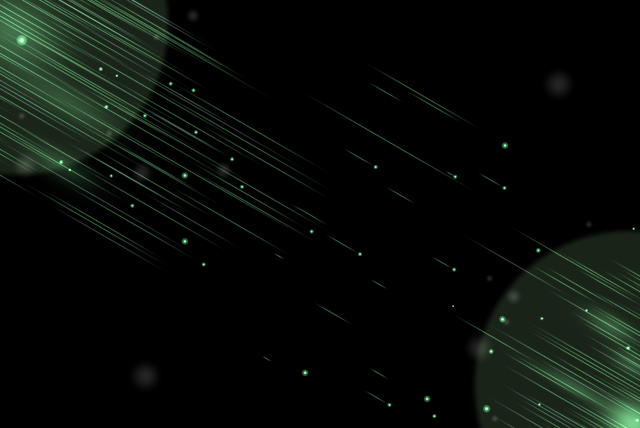
Give the GLSL for this background, as a WebGL 1 fragment shader.

```glsl
precision highp float;

// Two dim green discs in opposite corners of a black field, crossed by fine
// parallel streaks. Streaks are tapered segments in a rotated frame, placed by
// hashed loops; sparks and haze are radial falloffs, some on a jittered grid.

uniform vec2 u_resolution;

const vec2 ALONG = vec2(0.866, -0.5);    // streak direction
const vec2 ACROSS = vec2(0.5, 0.866);
const float STREAK_WIDTH = 0.0007;
const float STREAK_GAIN = 1.9;
const float CELL = 0.11;                 // grid step of the loose sparks

const vec3 DISC_COLOR = vec3(0.10, 0.138, 0.096);
const vec3 STREAK_GREEN = vec3(0.38, 0.72, 0.46);
const vec3 STREAK_COOL = vec3(0.38, 0.52, 0.50);
const vec3 BEAM_COLOR = vec3(0.25, 0.46, 0.30);
const vec3 SPARK_CORE = vec3(0.52, 0.68, 0.56);
const vec3 SPARK_HALO = vec3(0.15, 0.36, 0.21);
const vec3 HAZE_COLOR = vec3(0.14, 0.145, 0.14);

const vec3 DISC_A = vec3(0.04, 0.945, 0.36);    // centre, radius
const vec3 DISC_B = vec3(1.469, 0.10, 0.367);

float pixel;   // size of one pixel in canvas units

float hash(float n) {
  return fract(sin(n * 127.1 + 3.7) * 43758.5);
}

vec2 toStreakFrame(vec2 p) {
  return vec2(dot(p, ALONG), dot(p, ACROSS));
}

// Filtered thin segment that fades at both ends
float streak(vec2 q, float lane, float start, float end) {
  float reach = STREAK_WIDTH + 0.75 * pixel;
  float line = max(0.0, 1.0 - abs(q.y - lane) / reach);
  float t = (q.x - start) / (end - start);
  float taper = smoothstep(0.0, 0.4, t) * (1.0 - smoothstep(0.55, 1.0, t));
  return line * taper * min(1.0, STREAK_GAIN * STREAK_WIDTH / reach);
}

vec3 streakColor(float seed) {
  return mix(STREAK_GREEN, STREAK_COOL, step(0.8, hash(seed)));
}

// Bright core with a ringed halo
vec3 spark(vec2 offset, float radius) {
  float d = length(offset);
  float core = 1.0 - smoothstep(0.1 * radius, 0.5 * radius + 0.5 * pixel, d);
  float halo = 1.0 - smoothstep(0.7 * radius, radius + 0.5 * pixel, d);
  return SPARK_CORE * core + SPARK_HALO * halo;
}

vec3 haze(vec2 p, vec2 centre, float radius) {
  return HAZE_COLOR * (1.0 - smoothstep(0.0, radius, length(p - centre)));
}

// Soft ellipse stretched along the streaks
float beam(vec2 p, vec2 centre, vec2 size) {
  vec2 q = toStreakFrame(p - centre) / size;
  return exp(-dot(q, q));
}

float disc(vec2 p, vec3 d) {
  return 1.0 - smoothstep(d.z - 0.018, d.z + 0.004, length(p - d.xy));
}

vec3 upperStreaks(vec2 q) {
  vec3 sum = vec3(0.0);
  for (int i = 0; i < 92; i++) {
    float n = float(i);
    float lane = mix(0.50, 1.03, pow((n + hash(n)) / 92.0, 0.85));
    float farEnd = 0.45 - 2.2 * max(0.0, lane - 0.87);
    float end = mix(-0.3, farEnd, pow(hash(n + 100.0), 1.2));
    float start = end - mix(0.25, 0.65, hash(n + 200.0));
    sum += streakColor(n) * streak(q, lane, start, end);
    if (hash(n + 300.0) > 0.87) sum += spark(q - vec2(end, lane), 0.005);
  }
  return sum;
}

vec3 lowerStreaks(vec2 q) {
  vec3 sum = vec3(0.0);
  for (int i = 0; i < 54; i++) {
    float n = float(i) + 400.0;
    float lane = mix(0.60, 1.06, (float(i) + hash(n)) / 54.0);
    float nearEnd = 0.62 + 1.1 * abs(lane - 0.9);
    float start = mix(nearEnd, 1.15, pow(hash(n + 100.0), 0.55));
    float end = start + mix(0.15, 0.5, hash(n + 200.0));
    sum += streakColor(n) * streak(q, lane, start, end);
  }
  return sum;
}

// Short strays between the discs, plus three long ones
vec3 middleStreaks(vec2 q) {
  float lines = streak(q, 1.033, 0.20, 0.715) + streak(q, 1.166, 0.30, 0.64)
              + streak(q, 1.157, 0.42, 0.585);
  vec3 sum = STREAK_GREEN * lines;
  for (int i = 0; i < 14; i++) {
    float n = float(i) + 700.0;
    float lane = mix(0.43, 1.15, (float(i) + hash(n)) / 14.0);
    float start = mix(0.30, 0.70, hash(n + 50.0));
    float end = start + mix(0.025, 0.12, hash(n + 90.0));
    sum += STREAK_GREEN * streak(q, lane, start, end);
    if (hash(n + 130.0) > 0.7) sum += spark(q - vec2(end, lane), 0.005);
  }
  return sum;
}

// One jittered spark or faint mote per cell, frequent near the discs
vec3 looseSparks(vec2 p) {
  vec2 cell = floor(p / CELL);
  float n = cell.x + 17.0 * cell.y + 900.0;
  vec2 centre = (cell + 0.15 + 0.7 * vec2(hash(n), hash(n + 300.0))) * CELL;
  float nearest = min(length(centre - DISC_A.xy), length(centre - DISC_B.xy));
  float chance = mix(0.45, 0.03, smoothstep(0.3, 0.55, nearest));
  float pick = hash(n + 600.0);
  vec3 dust = haze(p, centre, 0.011) * step(pick, 1.6 * chance);
  vec3 dots = spark(p - centre, mix(0.002, 0.006, hash(n + 800.0)));
  return pick < chance ? dots : dust;
}

void main() {
  pixel = 1.0 / u_resolution.y;
  vec2 p = gl_FragCoord.xy * pixel;
  vec2 q = toStreakFrame(p);

  // Discs and their inner light
  vec3 color = DISC_COLOR * (disc(p, DISC_A) + disc(p, DISC_B));
  float light = 0.65 * beam(p, vec2(0.03, 0.93), vec2(0.11, 0.08));
  light += 0.4 * beam(p, vec2(0.16, 0.76), vec2(0.12, 0.035));
  light += 0.4 * beam(p, vec2(0.146, 0.61), vec2(0.08, 0.03));
  light += 0.5 * beam(p, vec2(1.426, 0.238), vec2(0.06, 0.024));
  light += 0.5 * beam(p, vec2(1.348, 0.092), vec2(0.09, 0.016));
  light += 0.4 * beam(p, vec2(1.475, 0.15), vec2(0.05, 0.025));
  light += 1.5 * beam(p, vec2(1.48, 0.008), vec2(0.06, 0.045));
  color += BEAM_COLOR * light;

  // Grey haze
  color += haze(p, vec2(1.305, 0.803), 0.043) + haze(p, vec2(0.34, 0.121), 0.043);
  color += haze(p, vec2(1.119, 0.187), 0.04) + haze(p, vec2(0.332, 0.596), 0.03);
  color += haze(p, vec2(0.523, 0.602), 0.025) + haze(p, vec2(0.059, 0.613), 0.035);
  color += haze(p, vec2(0.451, 0.963), 0.02) + haze(p, vec2(1.2, 0.307), 0.022);

  // Streaks and sparks
  color += upperStreaks(q) + lowerStreaks(q) + middleStreaks(q) + looseSparks(p);
  color += spark(p - vec2(0.051, 0.906), 0.013) + spark(p - vec2(1.137, 0.045), 0.009);
  color += spark(p - vec2(1.18, 0.66), 0.008) + spark(p - vec2(0.713, 0.129), 0.008);
  color += spark(p - vec2(1.174, 0.254), 0.008) + spark(p - vec2(0.432, 0.436), 0.008);
  color += spark(p - vec2(0.998, 0.068), 0.008) + spark(p - vec2(0.432, 0.59), 0.008);

  gl_FragColor = vec4(min(color, 1.0), 1.0);
}
```
